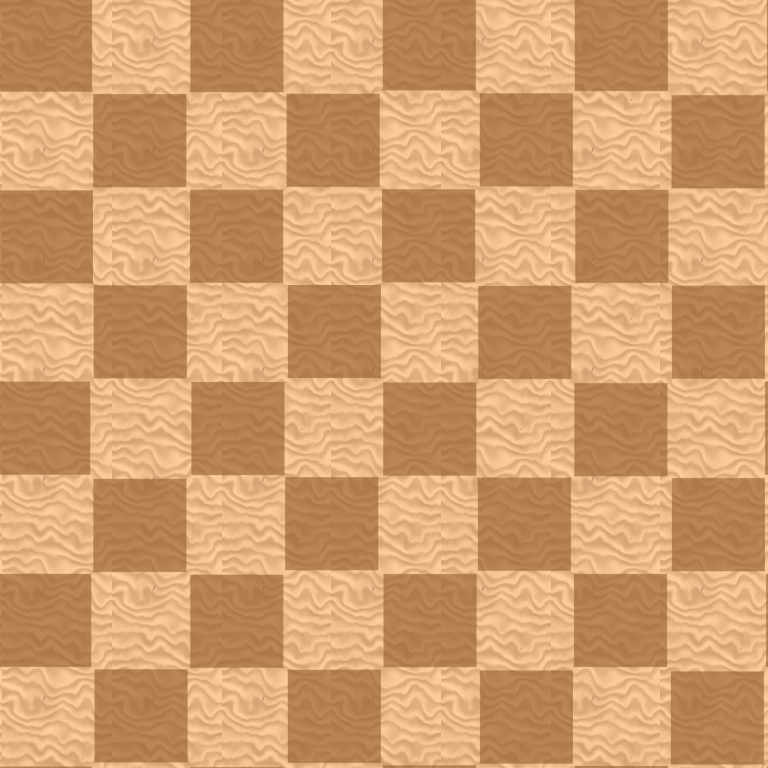
A three.js fragment shader for this pattern:

```glsl
varying vec2 vUv;

float hash(vec2 p) {
  return fract(sin(dot(p, vec2(12.99, 78.23))) * 43758.55);
}

// Value noise that wraps vertically after "rows" lattice cells
float noise(vec2 p, float rows) {
  vec2 i = floor(p);
  vec2 f = fract(p);
  f = f * f * (3.0 - 2.0 * f);
  float y0 = mod(i.y, rows);
  float y1 = mod(i.y + 1.0, rows);
  float low = mix(hash(vec2(i.x, y0)), hash(vec2(i.x + 1.0, y0)), f.x);
  float high = mix(hash(vec2(i.x, y1)), hash(vec2(i.x + 1.0, y1)), f.x);
  return mix(low, high, f.y);
}

// Wind ripples: a steep shadowed foot below each crest, fading slowly above
float rippleShade(vec2 t) {
  float phase = 9.0 * t.y + 0.7 * t.x
    + 1.7 * noise(t * vec2(4.0, 4.0) + vec2(3.0, 0.0), 4.0)
    + 0.9 * noise(t * vec2(9.0, 8.0) + vec2(17.0, 0.0), 8.0)
    + 0.25 * noise(t * vec2(22.0, 16.0) + vec2(31.0, 0.0), 16.0);
  float w = fract(phase);
  float crest = smoothstep(0.0, 0.28, w) * (1.0 - smoothstep(0.35, 1.0, w));
  float strength = 0.45 + 0.55 * noise(t * vec2(6.0, 7.0) + vec2(47.0, 0.0), 7.0);
  float drift = noise(t * vec2(7.0, 15.0) + vec2(61.0, 0.0), 15.0) - 0.5;
  float grain = noise(t * vec2(50.0, 60.0) + vec2(83.0, 0.0), 60.0) - 0.5;
  return clamp(mix(0.55, crest, strength) + 0.4 * drift + 0.12 * grain, 0.0, 1.0);
}

// Small slanted fleck of debris
float fleck(vec2 p, vec2 size) {
  p.x -= 0.3 * p.y;
  return 1.0 - smoothstep(0.5, 1.3, length(p / size));
}

void main() {
  // Sand patches, whose side edges do not quite meet
  vec2 t = fract(vUv * 7.0 - vec2(0.02, 0.0));
  vec3 sand = mix(vec3(0.83, 0.635, 0.45), vec3(0.995, 0.795, 0.605), rippleShade(t));
  float debris = fleck(t - vec2(0.38, 0.63), vec2(0.008, 0.026))
    + 0.6 * fleck(t - vec2(0.73, 0.09), vec2(0.009, 0.012));
  sand *= 1.0 - 0.2 * debris;

  // Slightly undersized dark squares, each nudged from its place
  vec2 board = vUv * 8.0 + vec2(0.03, -0.036);
  vec2 cell = mod(floor(board), 8.0);
  vec2 nudge = 0.03 * vec2(hash(cell + 5.0), hash(cell + 29.0)) - 0.015;
  vec2 d = abs(fract(board) - 0.5 - nudge) - 0.485;
  float square = 1.0 - smoothstep(-0.008, 0.008, max(d.x, d.y));
  float stain = square * mod(cell.x + cell.y, 2.0);

  // The stain lets the ripples show through
  vec3 color = mix(sand, vec3(0.57, 0.36, 0.175), 0.6 * stain);
  gl_FragColor = vec4(color, 1.0);
}
```
